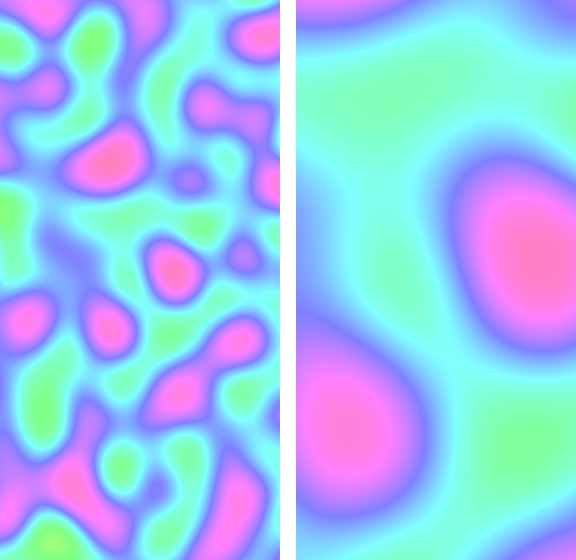
Left: the whole. Right: its middle third, enlarged.
A Shadertoy shader for this texture:

```glsl
// Soft pastel blobs: a smooth random field drives the hue of a half-saturated rainbow.
// The field layers sine waves of scattered direction, frequency and phase,
// limited to a narrow frequency band so that all blobs have a similar size.

const int   WAVE_COUNT   = 40;
const float MIN_FREQ     = 1.6;    // cycles per canvas width
const float MAX_FREQ     = 4.2;
const float HUE_CENTER   = 0.605;  // between sky blue and violet
const float HUE_REACH    = 0.35;   // furthest hue shift, to lime or pink
const float FIELD_GAIN   = 0.43;   // steepness of the hue change
const float SATURATION   = 0.5;
const float SEED         = 3.7;

const float TAU          = 6.28319;
const float GOLDEN_RATIO = 0.61803;

float hash(float n) {
    return fract(sin(n * 12.9898 + SEED) * 43758.55);
}

// Isotropic sum of sines with zero mean and unit variance
float waveField(vec2 p) {
    float sum = 0.0;
    for (int i = 0; i < WAVE_COUNT; i++) {
        float n = float(i) + 1.0;
        float angle = TAU * fract(n * GOLDEN_RATIO);
        float freq = mix(MIN_FREQ, MAX_FREQ, hash(n));
        float phase = hash(n + 71.3);
        vec2 direction = vec2(cos(angle), sin(angle));
        sum += sin(TAU * (freq * dot(p, direction) + phase));
    }
    return sum * sqrt(2.0 / float(WAVE_COUNT));
}

// Fully bright colour from hue and saturation, with linear ramps between primaries
vec3 hueColor(float hue, float saturation) {
    vec3 ramp = abs(fract(hue + vec3(0.0, 2.0, 1.0) / 3.0) * 6.0 - 3.0) - 1.0;
    return mix(vec3(1.0), clamp(ramp, 0.0, 1.0), saturation);
}

void mainImage(out vec4 fragColor, in vec2 fragCoord) {
    vec2 p = fragCoord / iResolution.x;

    // Compress the extremes so the hue stays between lime and pink
    float hue = HUE_CENTER + HUE_REACH * tanh(FIELD_GAIN * waveField(p));

    fragColor = vec4(hueColor(hue, SATURATION), 1.0);
}
```
